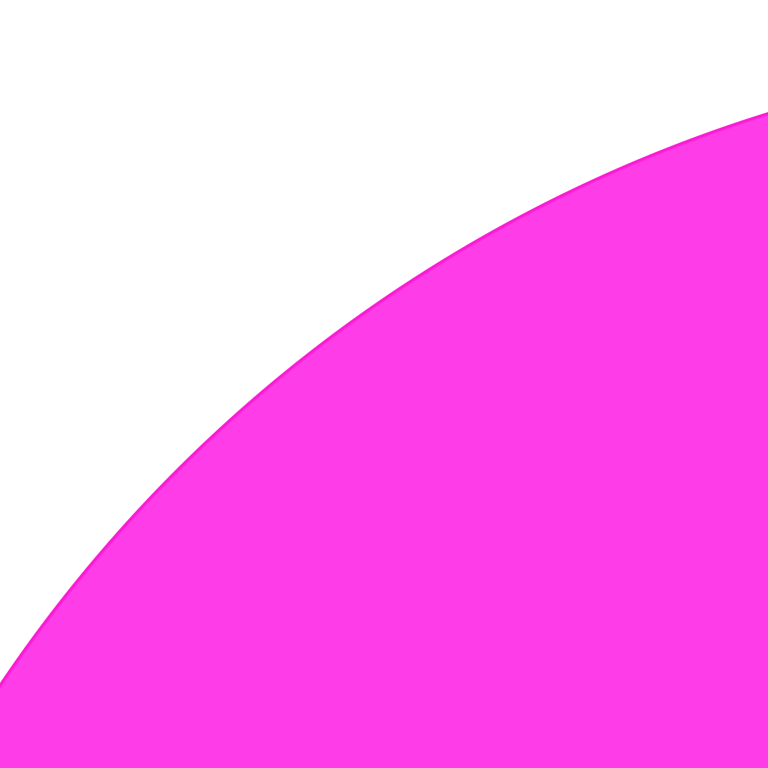
Write a WebGL 1 fragment shader that draws this background.

```glsl
precision highp float;
// Draws a huge magenta disc with a thin deeper rim, rising from the lower right over white.

uniform vec2 u_resolution;

float discDistance(vec2 point, vec2 center, float radius) {
  return length(point - center) - radius;
}

void main() {
  vec2 uv = gl_FragCoord.xy / u_resolution;
  float pixel = 1.0 / min(u_resolution.x, u_resolution.y);
  float edge = discDistance(uv, vec2(1.5573, -0.9401), 1.8787);

  // Flat fill that deepens just inside the edge
  vec3 magenta = vec3(1.0, 0.24, 0.91);
  vec3 rimPink = vec3(0.98, 0.10, 0.83);
  vec3 disc = mix(magenta, rimPink, smoothstep(-0.006, -0.002, edge));

  // Smooth coverage over the white ground
  float coverage = 1.0 - smoothstep(-0.75 * pixel, 0.75 * pixel, edge);
  gl_FragColor = vec4(mix(vec3(1.0), disc, coverage), 1.0);
}
```
